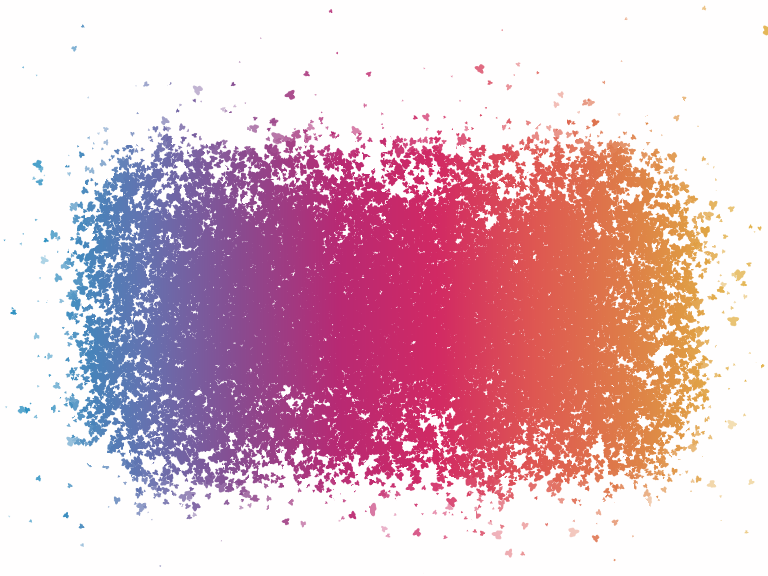
Give the GLSL for this background, as a Shadertoy shader.

```glsl
const vec2  CLOUD_CENTER = vec2(0.675, 0.452);  // in canvas heights
const vec2  CLOUD_HALF   = vec2(0.525, 0.280);
const float CLOUD_ROUND  = 0.16;
const float EDGE_FILL    = 0.20;   // chance of a fleck on the outline
const float CORE_FILL    = 0.95;   // chance of a fleck deep inside
const float CORE_DEPTH   = 0.24;
const float SPRAY_NEAR   = 0.028;  // falloff lengths of the outer spray
const float SPRAY_FAR    = 0.075;
const float CLUMPING     = 0.42;
const int   LAYERS       = 5;
const float COARSE_CELLS = 68.0;   // cells per canvas height
const float CELLS_STEP   = 14.0;
const vec3  PAPER        = vec3(1.0, 0.995, 0.995);
const vec2  HUE_SPAN     = vec2(0.06, 0.95);
const int   HUES         = 8;
const vec3  SPECTRUM[HUES] = vec3[HUES](
    vec3(0.18, 0.57, 0.76), vec3(0.39, 0.45, 0.69),
    vec3(0.54, 0.29, 0.56), vec3(0.72, 0.16, 0.45),
    vec3(0.82, 0.16, 0.39), vec3(0.87, 0.34, 0.32),
    vec3(0.87, 0.50, 0.28), vec3(0.88, 0.68, 0.25));

vec4 hash4(vec2 p) {
    vec4 q = fract(p.xyxy * vec4(0.1031, 0.1030, 0.0973, 0.1099));
    q += dot(q, q.wzxy + 33.33);
    return fract((q.xxyz + q.yzzw) * q.zywx);
}

vec3 spectrum(float x) {
    float t = clamp((x - HUE_SPAN.x) / (HUE_SPAN.y - HUE_SPAN.x), 0.0, 1.0);
    t *= float(HUES - 1);
    int i = min(int(t), HUES - 2);
    return mix(SPECTRUM[i], SPECTRUM[i + 1], t - float(i));
}

float cloudDistance(vec2 p) {
    vec2 q = abs(p - CLOUD_CENTER) - CLOUD_HALF + CLOUD_ROUND;
    return length(max(q, 0.0)) + min(max(q.x, q.y), 0.0) - CLOUD_ROUND;
}

// Layered sines that gather the flecks into clumps
float clumps(vec2 p) {
    float sum = 0.0, freq = 24.0, amp = 1.0;
    for (int i = 0; i < 3; i++) {
        p = mat2(0.8, 0.6, -0.6, 0.8) * p + 0.37;
        sum += amp * sin(p.x * freq + 2.0 * sin(p.y * freq * 0.7))
                   * cos(p.y * freq);
        freq *= 2.1;
        amp *= 0.8;
    }
    return sum;
}

// Chance that a fleck exists at signed distance d from the outline
float fleckChance(float d, float clump) {
    float inside = mix(EDGE_FILL, CORE_FILL, smoothstep(0.0, CORE_DEPTH, -d));
    float outside = EDGE_FILL * (0.92 * exp(-max(d, 0.0) / SPRAY_NEAR)
                               + 0.08 * exp(-max(d, 0.0) / SPRAY_FAR));
    float core = smoothstep(0.12, 0.24, -d);
    return (d < 0.0 ? inside : outside) * exp(CLUMPING * clump * (1.0 - core));
}

// One cellular layer of ragged flecks; returns ink opacity
float fleckLayer(vec2 p, float cells, float seed, float clump) {
    vec2 g = p * cells;
    vec2 base = floor(g);
    float blur = 0.8 * cells / iResolution.y;
    float ink = 0.0;
    for (int y = -1; y <= 1; y++)
    for (int x = -1; x <= 1; x++) {
        vec2 cell = base + vec2(x, y);
        vec4 rnd = hash4(cell + seed);
        vec4 shape = hash4(cell + seed + 57.3);
        vec2 center = cell + 0.1 + 0.8 * rnd.xy;
        float d = cloudDistance(center / cells);
        if (rnd.z > fleckChance(d, clump)) continue;

        // Fine specks dominate the spray, broad flecks the body
        float spray = smoothstep(-0.02, 0.08, d);
        float radius = mix(mix(0.30, 0.72, rnd.w),
                           mix(0.10, 0.62, rnd.w * rnd.w), spray);
        vec2 v = g - center;
        float angle = atan(v.y, v.x + 1e-5);
        radius *= 1.0 + 0.25 * sin(3.0 * angle + 6.28 * shape.x)
                      + 0.14 * sin(5.0 * angle + 6.28 * shape.y);
        float opacity = mix(1.0, mix(0.35, 1.0, shape.z), spray);
        ink = max(ink, opacity * smoothstep(-blur, blur, radius - length(v)));
    }
    return ink;
}

void mainImage(out vec4 fragColor, in vec2 fragCoord) {
    vec2 uv = fragCoord / iResolution.xy;
    vec2 p = fragCoord / iResolution.y;
    p.x += 0.5 * (4.0 / 3.0 - iResolution.x / iResolution.y);

    // Stack the fleck layers from coarse to fine
    float clump = clumps(p);
    float ink = 0.0;
    for (int i = 0; i < LAYERS; i++) {
        float layer = float(i);
        float cells = COARSE_CELLS + CELLS_STEP * layer;
        ink = max(ink, fleckLayer(p + 0.173 * 0.0 * layer, cells,
                                  19.0 + 131.7 * layer, clump));
    }

    fragColor = vec4(mix(PAPER, spectrum(uv.x), ink), 1.0);
}
```
